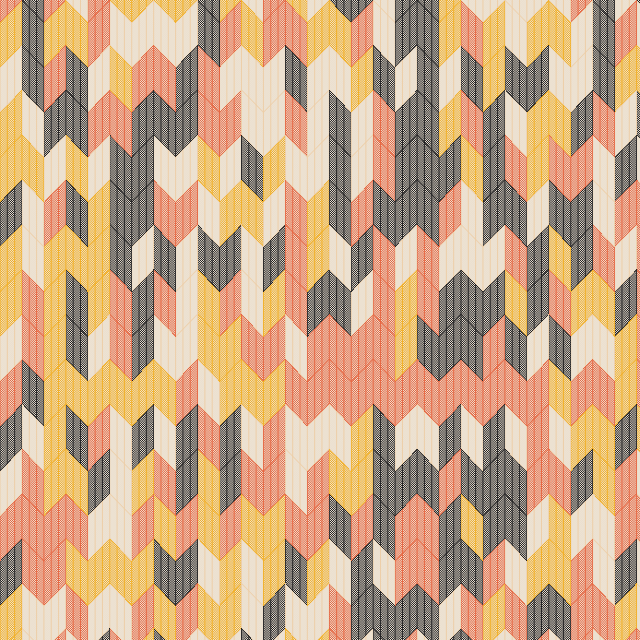
This pattern is drawn by a Shadertoy shader. Its source:

```glsl
const float COLUMN_WIDTH = 0.0343;
const float ROW_HEIGHT = 0.0701;
const float ZIGZAG_RISE = 0.0352;
const float ROW_OFFSET = -0.0168;
const float STRIPES_PER_COLUMN = 3.0;
const float STRIPE_HALF_WIDTH = 0.0008;
const float SEAM_HALF_WIDTH = 0.0006;
const float THREADS = 586.0;        // woven threads across the canvas
const float WEAVE_COVER = 0.48;     // mean share of ink in the weave
const float WEAVE_CONTRAST = 0.46;
const float STRIPE_COVER = 0.90;
const float SEAM_COVER = 0.95;

// Cumulative shares of cream, charcoal and coral; amber takes the rest.
const vec3 SHARES = vec3(0.27, 0.53, 0.78);

// Inks: colour, then how strongly the weave carries it
const vec3 GROUND = vec3(0.925, 0.888, 0.832);
const vec4 CREAM_INK = vec4(0.93, 0.80, 0.64, 0.15);
const vec4 CHARCOAL_INK = vec4(0.07, 0.07, 0.08, 1.0);
const vec4 CORAL_INK = vec4(0.90, 0.36, 0.21, 1.0);
const vec4 AMBER_INK = vec4(0.95, 0.67, 0.09, 1.0);

float hashCell(vec2 cell) {
    uvec2 q = uvec2(ivec2(cell) + 4096);
    uint h = q.x * 1597334677u ^ q.y * 3812015801u;
    h = (h ^ (h >> 15u)) * 2246822519u;
    h = (h ^ (h >> 13u)) * 3266489917u;
    h ^= h >> 16u;
    return float(h >> 8u) / 16777216.0;
}

vec4 pickInk(float pick) {
    if (pick < SHARES.x) return CREAM_INK;
    if (pick < SHARES.y) return CHARCOAL_INK;
    if (pick < SHARES.z) return CORAL_INK;
    return AMBER_INK;
}

// Distance from t to the nearest whole number.
float toNearest(float t) {
    return abs(fract(t + 0.5) - 0.5);
}

// Share of a pixel that a line covers, also for lines under a pixel wide.
float lineMask(float dist, float halfWidth, float pixel) {
    float right = min(dist + 0.5 * pixel, halfWidth);
    float left = max(dist - 0.5 * pixel, -halfWidth);
    return clamp((right - left) / pixel, 0.0, 1.0);
}

// Checkered weave from -1 to 1, fading out when too fine to resolve.
float weave(vec2 p, float pixel) {
    vec2 wave = sin(3.14159 * THREADS * p);
    float threadPixels = THREADS * pixel;
    float checker = clamp(wave.x * wave.y / threadPixels, -1.0, 1.0);
    return checker * clamp(2.0 - threadPixels, 0.0, 1.0);
}

void mainImage(out vec4 fragColor, in vec2 fragCoord) {
    float pixel = 1.0 / iResolution.y;
    vec2 p = fragCoord * pixel;

    // Slanted cells: columns sheared alternately up and down
    float column = p.x / COLUMN_WIDTH;
    float zigzag = 1.0 - abs(mod(column, 2.0) - 1.0);
    float row = (p.y - ROW_OFFSET - ZIGZAG_RISE * zigzag) / ROW_HEIGHT;
    vec4 ink = pickInk(hashCell(floor(vec2(column, row))));

    // Vertical stripes and slanted seams
    float stripeStep = COLUMN_WIDTH / STRIPES_PER_COLUMN;
    float stripeDist = toNearest(p.x / stripeStep) * stripeStep;
    float slantScale = COLUMN_WIDTH / length(vec2(COLUMN_WIDTH, ZIGZAG_RISE));
    float seamDist = toNearest(row) * ROW_HEIGHT * slantScale;

    // Ink coverage over the light ground
    float cover = ink.a * (WEAVE_COVER + WEAVE_CONTRAST * weave(p, pixel));
    cover = mix(cover, STRIPE_COVER, lineMask(stripeDist, STRIPE_HALF_WIDTH, pixel));
    cover = mix(cover, SEAM_COVER, lineMask(seamDist, SEAM_HALF_WIDTH, pixel));

    fragColor = vec4(mix(GROUND, ink.rgb, cover), 1.0);
}
```
